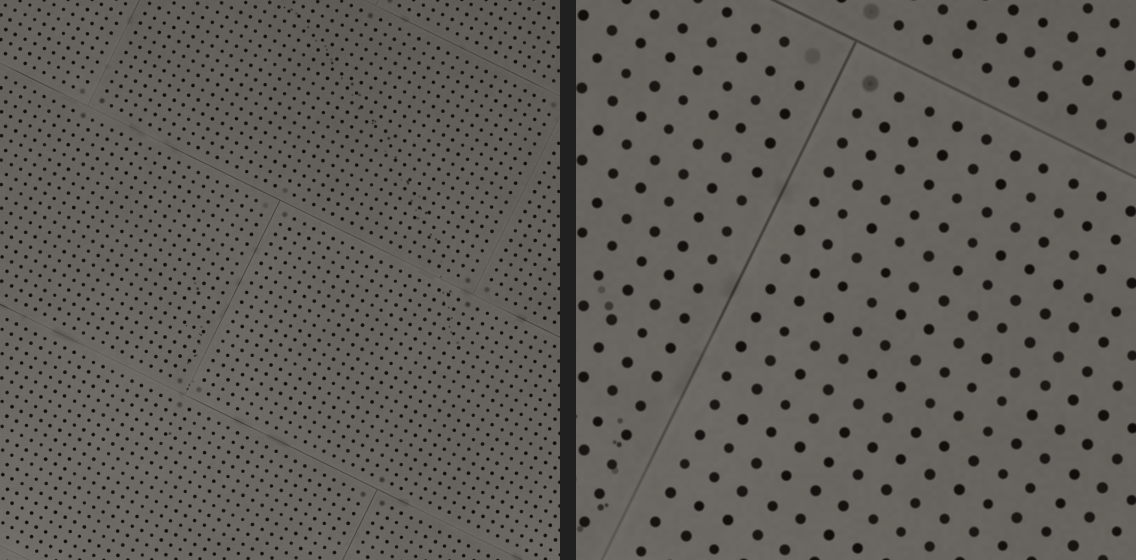
Left: the whole. Right: its middle third, enlarged.
Give the GLSL for this texture, as a Shadertoy shader.

```glsl
// Perforated ceiling panels laid in a tilted running bond.
// One square lattice carries the holes; every 40th column and 20th row is a seam.
// Screws sit at panel corners and mid-edges, with stray specks and soft grime on top.

#define TILT 0.4555
#define ORIGIN vec2(0.6065, 0.1010)
#define PITCH vec2(0.01914, 0.01935)
#define PANEL vec2(40.0, 20.0)
#define HOLE_RADIUS 0.0031
#define SCREW_RADIUS 0.0047
#define SEAM_WIDTH 0.0008
#define EDGE_SOFTNESS 0.0009
#define TRAIL_SPECKS 44
#define STRAY_SPECKS 14

const vec3 PAINT = vec3(0.403, 0.392, 0.371);
const vec3 HOLE = vec3(0.065, 0.050, 0.040);
const vec3 SCREW = vec3(0.235, 0.225, 0.210);
const vec3 SEAM = vec3(0.200, 0.190, 0.172);

float hash(vec2 p) {
    return fract(sin(dot(p, vec2(127.1, 311.7))) * 43758.5453);
}

float noise(vec2 p) {
    vec2 i = floor(p), f = fract(p);
    f = f * f * (3.0 - 2.0 * f);
    return mix(mix(hash(i), hash(i + vec2(1, 0)), f.x),
               mix(hash(i + vec2(0, 1)), hash(i + vec2(1, 1)), f.x), f.y);
}

// Soft coverage of a shape whose signed distance is d
float cover(float d, float soft) {
    return 1.0 - smoothstep(-soft, soft, d);
}

// Small dark marks: a curved trail and a looser scatter
float specks(vec2 p, float soft) {
    float mask = 0.0;
    for (int i = 0; i < TRAIL_SPECKS + STRAY_SPECKS; i++) {
        float k = float(i);
        vec2 rnd = vec2(hash(vec2(k, 1.7)), hash(vec2(k, 5.3)));
        float y = 0.62 * rnd.x;
        vec2 center = vec2(0.5 + 0.9 * y - 0.63 * y * y + 0.024 * (rnd.y - 0.5), y);
        if (i >= TRAIL_SPECKS) {
            center = vec2(0.36 - 0.05 * rnd.x + 0.03 * (rnd.y - 0.5), 0.5 + 0.33 * rnd.x);
        }
        float radius = mix(0.0010, 0.0027, hash(vec2(k, 9.1)));
        float strength = mix(0.3, 0.9, hash(vec2(k, 13.9)));
        mask = max(mask, strength * cover(length(p - center) - radius, soft));
    }
    return mask;
}

void mainImage(out vec4 fragColor, in vec2 fragCoord) {
    vec2 p = fragCoord / iResolution.y;
    p.y = 1.0 - p.y;
    float soft = max(EDGE_SOFTNESS, 0.8 / iResolution.y);

    // Lattice coordinates, then position within the staggered panel
    float c = cos(TILT), s = sin(TILT);
    vec2 uv = vec2(c * p.x + s * p.y, c * p.y - s * p.x);
    vec2 grid = (uv - ORIGIN) / PITCH;
    float row = floor(grid.y / PANEL.y);
    grid.x += 0.5 * PANEL.x * mod(row, 2.0);
    vec2 panel = floor(grid / PANEL);
    vec2 q = grid - panel * PANEL;

    // Painted surface: broad light falloff, blotches, panel tone and grain
    float tone = 0.035 * (p.y - 0.45) - 0.03 * (p.x - 0.5);
    tone += 0.022 * (noise(p * 5.0) - 0.5) + 0.012 * (noise(p * 37.0) - 0.5);
    tone += 0.012 * (hash(panel + 3.1) - 0.5) + 0.016 * (noise(p * 300.0) - 0.5);
    vec3 color = PAINT + tone;

    // Seams: pale lip around a thin line that darkens in worn stretches
    vec2 edge = min(q, PANEL - q) * PITCH;
    float seamDist = min(edge.x, edge.y);
    float wear = smoothstep(0.35, 0.85, noise(uv * 9.0 + 4.0));
    wear *= 0.6 + 0.4 * noise(uv * 60.0);
    color += 0.012 * cover(seamDist - 0.004, 0.003);
    color = mix(color, SEAM, (0.28 + 0.6 * wear) * cover(seamDist - SEAM_WIDTH, soft));

    // Faint smudges along the seams
    float smudge = smoothstep(0.72, 0.95, noise(uv * 45.0));
    color -= 0.06 * smudge * cover(seamDist - 0.005, 0.005);

    // Holes, or screws at the corners and middles of the long edges
    vec2 cell = floor(q + 0.5);
    vec2 id = cell + panel * PANEL;
    float rnd = hash(id);
    vec2 jitter = 0.07 * (vec2(hash(id + 17.3), hash(id + 41.9)) - 0.5);
    float d = length((q - cell - jitter) * PITCH);
    vec2 fromEdge = min(cell, PANEL - cell);
    bool inside = min(fromEdge.x, fromEdge.y) > 0.5;
    bool screw = fromEdge.y < 1.5 && (fromEdge.x < 1.5 || fromEdge.x > 0.5 * PANEL.x - 0.5);
    if (inside && screw) {
        float head = cover(d - SCREW_RADIUS, 1.6 * soft);
        color = mix(color, SCREW, head * mix(0.4, 0.95, rnd));
        color = mix(color, HOLE, 0.35 * rnd * cover(d - 0.0015, soft));
    } else if (inside) {
        float radius = HOLE_RADIUS * mix(0.9, 1.06, rnd);
        color = mix(color, HOLE, mix(0.88, 1.0, hash(id + 7.7)) * cover(d - radius, soft));
    }

    color = mix(color, HOLE, 0.8 * specks(p, soft));
    fragColor = vec4(clamp(color, 0.0, 1.0), 1.0);
}
```
